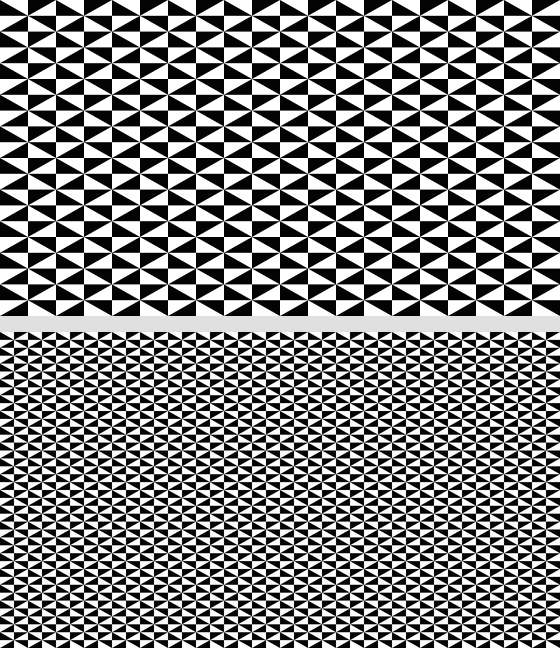
Top, the tile; bottom, the same tile 2 across and 2 down.
Reproduce this pattern procedurally as a Shadertoy shader.

```glsl
// Square wave of period 2 that changes sign at every integer, softened over one pixel
float flip(float t, float pixel) {
    float d = 0.5 - abs(mod(t + 0.5, 2.0) - 1.0);
    return clamp(2.0 * d / pixel, -1.0, 1.0);
}

void mainImage(out vec4 fragColor, in vec2 fragCoord) {
    // 20 by 20 cells, an even count so that opposite edges join
    vec2 cell = 20.0 * fragCoord / iResolution.xy;
    vec2 pixel = 20.0 / iResolution.xy;
    float diagonalPixel = 0.5 * length(pixel);

    // The tone alternates across the grid lines
    float tone = flip(cell.x, pixel.x) * flip(cell.y, pixel.y);

    // It alternates again across both families of diagonals
    tone *= flip(0.5 * (cell.x + cell.y), diagonalPixel);
    tone *= flip(0.5 * (cell.x - cell.y), diagonalPixel);

    vec3 color = mix(vec3(1.0), vec3(0.01), 0.5 + 0.5 * tone);
    fragColor = vec4(color, 1.0);
}
```
